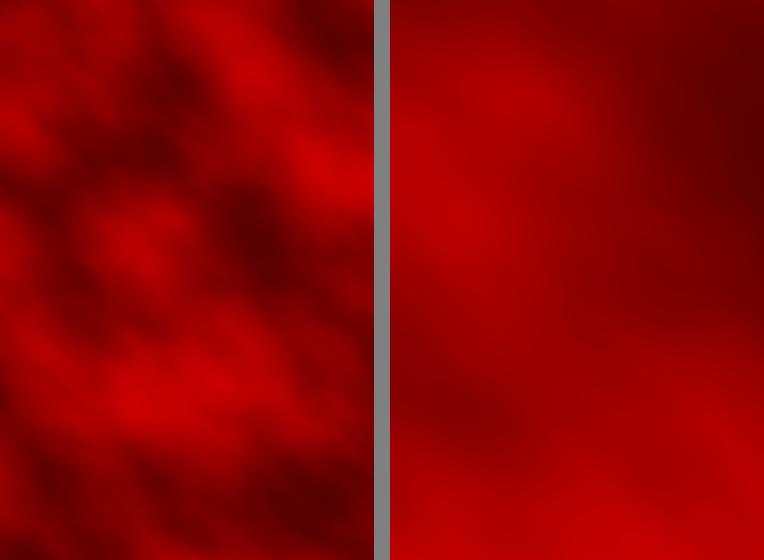
Left: the whole. Right: its middle third, enlarged.
This background is drawn by a WebGL 2 fragment shader. Its source:

```glsl
#version 300 es
precision highp float;

uniform vec2 u_resolution;
out vec4 fragColor;

#define STREAK_ANGLE -0.70
#define ALONG_SCALE 3.0
#define ACROSS_SCALE 5.2
#define OCTAVES 4
#define OCTAVE_GAIN 0.42
#define MEAN_RED 0.56
#define CONTRAST 0.46
#define RED_RANGE 0.34
#define SEED vec2(17.3, 41.7)

mat2 rotation(float angle) {
    float c = cos(angle), s = sin(angle);
    return mat2(c, s, -s, c);
}

float hash(vec2 cell) {
    vec3 q = fract(cell.xyx * vec3(0.1031, 0.1030, 0.0973));
    q += dot(q, q.yzx + 33.33);
    return fract((q.x + q.y) * q.z);
}

// Dot product of a random unit gradient with the offset from its corner
float cornerSlope(vec2 cell, vec2 offset) {
    float angle = 6.28319 * hash(cell);
    return dot(vec2(cos(angle), sin(angle)), offset);
}

float gradientNoise(vec2 p) {
    vec2 cell = floor(p), f = fract(p);
    vec2 blend = f * f * f * (f * (f * 6.0 - 15.0) + 10.0);
    vec2 e = vec2(1.0, 0.0);
    float low = mix(cornerSlope(cell, f),
                    cornerSlope(cell + e.xy, f - e.xy), blend.x);
    float high = mix(cornerSlope(cell + e.yx, f - e.yx),
                     cornerSlope(cell + e.xx, f - e.xx), blend.x);
    return mix(low, high, blend.y);
}

// Soft clouds: each octave is finer, fainter and slightly turned
float clouds(vec2 p) {
    float sum = 0.0, amplitude = 1.0;
    mat2 turn = rotation(0.12);
    for (int i = 0; i < OCTAVES; i++) {
        sum += amplitude * gradientNoise(p);
        p = turn * p * 1.93 + vec2(13.7, 7.9);
        amplitude *= OCTAVE_GAIN;
    }
    return sum;
}

void main() {
    vec2 uv = gl_FragCoord.xy / u_resolution.y;

    // Stretch the clouds along the falling diagonal
    vec2 streak = rotation(-STREAK_ANGLE) * uv;
    float n = clouds(streak * vec2(ALONG_SCALE, ACROSS_SCALE) + SEED);

    // Soft limit keeps the darkest and brightest parts smooth
    float red = MEAN_RED + RED_RANGE * tanh(n * CONTRAST / RED_RANGE);
    fragColor = vec4(red, 0.0, 0.0, 1.0);
}
```
